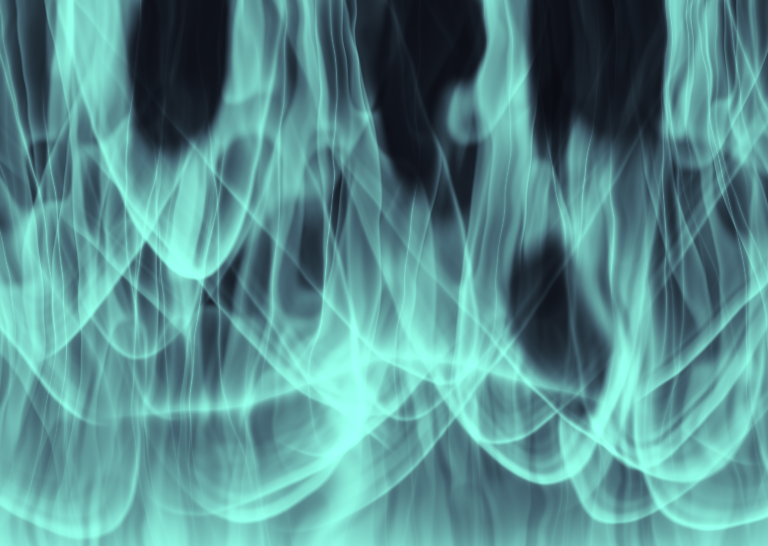
Write a WebGL 1 fragment shader that draws this background.

```glsl
precision highp float;
// Teal flames: hanging veils, fine filaments and sweeping cups of light over black gaps.
uniform vec2 u_resolution;

float hash(vec2 p) {
  vec3 h = fract(p.xyx * 0.1031);
  h += dot(h, h.yzx + 33.33);
  return fract((h.x + h.y) * h.z);
}

float noise(vec2 p) {
  vec2 cell = floor(p), f = fract(p);
  f = f * f * f * (f * (f * 6.0 - 15.0) + 10.0);
  return mix(mix(hash(cell), hash(cell + vec2(1.0, 0.0)), f.x),
             mix(hash(cell + vec2(0.0, 1.0)), hash(cell + 1.0), f.x), f.y);
}

float fbm(vec2 p) {
  float sum = 0.0, amp = 0.5;
  for (int i = 0; i < 4; i++) {
    sum += amp * noise(p);
    p = mat2(1.6, 1.2, -1.2, 1.6) * p + 7.3;
    amp *= 0.5;
  }
  return sum / 0.9375;
}

// Sheet with one crisp edge and a soft tail on its other side.
float sheet(float d, float edge, float tail) {
  return smoothstep(-edge, edge, d) * exp(-max(d, 0.0) / tail);
}

// U-shaped sheet with a bright rim and strands that run along its curve.
float cup(vec2 p, vec2 base, float bend, float lean, float tail) {
  float rise = p.y - base.y;
  float dx = p.x - base.x - lean * rise;
  float d = (rise - bend * dx * dx) / sqrt(1.0 + 4.0 * bend * bend * dx * dx);
  float strands = 0.45 + 1.1 * noise(vec2(d * 75.0, dx * 5.0 + base.x * 50.0));
  float rim = 0.45 * exp(-abs(d - 0.003) / 0.005);
  return (sheet(d, 0.005, tail) * strands + rim) * exp(-max(rise, 0.0) * 2.2);
}

// Zero inside an elliptical gap, one outside.
float gap(vec2 p, vec2 center, vec2 radius) {
  return smoothstep(0.75, 1.1, length((p - center) / radius));
}

// Upright veils and hairlines, stretched along the rising gas.
float veils(vec2 p) {
  float sum = 0.0;
  for (int i = 0; i < 7; i++) {
    float k = float(i);
    vec2 q = vec2(p.x * (4.0 + 1.7 * k), p.y * (1.1 + 0.3 * k)) + k * vec2(17.3, 9.7);
    q.x += (1.2 + 0.3 * k) * noise(p * vec2(1.7, 1.5) + k * 5.1);
    float n = noise(q) - 0.5;
    float side = mod(k, 2.0) < 0.5 ? 1.0 : -1.0;
    sum += 0.36 * sheet(n * side, 0.02 + 0.004 * k, 0.1);
    float hair = noise(q * vec2(1.3, 0.35) + 41.0) - 0.5;
    sum += 0.4 * exp(-abs(hair) * 32.0) * smoothstep(0.3, 0.8, noise(q * 0.7 + 3.0));
  }
  return sum;
}

float cups(vec2 p) {
  float sum = 0.75 * cup(p, vec2(0.36, 0.49), 11.0, -0.08, 0.035)
            + 1.0 * cup(p, vec2(0.99, 0.11), 6.5, -0.12, 0.04);
  for (int i = 0; i < 24; i++) {
    float k = float(i);
    float height = hash(vec2(k, 3.0));
    vec2 base = vec2(1.5 * fract(k * 0.618 + 0.13), 0.02 + 0.36 * height * height);
    float bend = mix(1.2, 6.0, hash(vec2(k, 8.0))) + 6.0 * height * height;
    float lean = 1.4 * (hash(vec2(k, 14.0)) - 0.5);
    float tail = mix(0.012, 0.07, hash(vec2(k, 21.0)));
    float fade = smoothstep(0.25, 0.75, noise(p * 3.5 + k * 6.7));
    sum += 0.6 * fade * cup(p, base, bend, lean, tail);
  }
  return sum;
}

void main() {
  vec2 p = gl_FragCoord.xy / u_resolution.y;
  vec2 warp = vec2(fbm(p * 2.4 + 4.0), fbm(p * 2.4 + 31.0)) - 0.5;
  vec2 q = p + 0.14 * warp;

  // Black openings between the flames
  vec2 g = q + vec2(0.1 * (noise(p * vec2(16.0, 4.0)) - 0.5), 0.0);
  float open = gap(g, vec2(1.10, 0.93), vec2(0.15, 0.25))
             * gap(g, vec2(1.04, 0.40), vec2(0.12, 0.17))
             * gap(g, vec2(0.76, 0.88), vec2(0.08, 0.25))
             * gap(g, vec2(0.36, 0.87), vec2(0.11, 0.2));

  // Haze and layered sheets
  float haze = mix(0.4, 0.06, smoothstep(0.0, 0.75, p.y));
  haze += 0.8 * (fbm(q * vec2(4.5, 2.4) + 12.0) - 0.5);
  float light = max(haze, 0.0) * open;
  vec2 v = p + vec2(0.08, 0.04) * warp;
  light += veils(v) * mix(0.2, 1.0, smoothstep(0.05, 0.5, p.y)) * mix(0.12, 1.0, open);
  light += cups(p + 0.06 * warp) * mix(0.35, 1.0, open);

  // Crossing ribbon, curling plumes and glowing floor
  float bump = (p.x - 0.78) / 0.24;
  float crest = 0.24 + 0.1 * exp(-bump * bump) + 0.06 * warp.y;
  float ribbon = exp(-abs(p.y - crest) / 0.016) + 0.5 * sheet(p.y - crest, 0.01, 0.07);
  light += 0.65 * ribbon * smoothstep(0.15, 0.35, p.x) * (1.0 - smoothstep(0.95, 1.2, p.x));
  float plume = (q.x - 0.62) / (0.02 + 0.05 * p.y);
  light += 0.6 * exp(-plume * plume) * (1.0 - smoothstep(0.1, 0.3, p.y));
  float curl = (q.x - 1.17 + 0.42 * (p.y - 0.25)) / 0.028;
  light += 0.7 * exp(-curl * curl) * smoothstep(0.18, 0.3, p.y) * (1.0 - smoothstep(0.4, 0.65, p.y));
  light += 0.6 * exp(-p.y * 13.0);

  // Fine upright grain, then black through slate to luminous mint
  light *= 0.8 + 0.4 * noise(vec2(v.x * 60.0 + 8.0 * warp.x, v.y * 4.0));
  float tone = 1.18 * (1.0 - exp(-1.2 * pow(light, 1.3)));
  vec3 color = mix(vec3(0.04, 0.045, 0.075), vec3(0.26, 0.385, 0.44), min(tone / 0.4, 1.0));
  color = mix(color, vec3(0.54, 0.93, 0.86), max(tone - 0.4, 0.0) / 0.6);
  gl_FragColor = vec4(color, 1.0);
}
```
